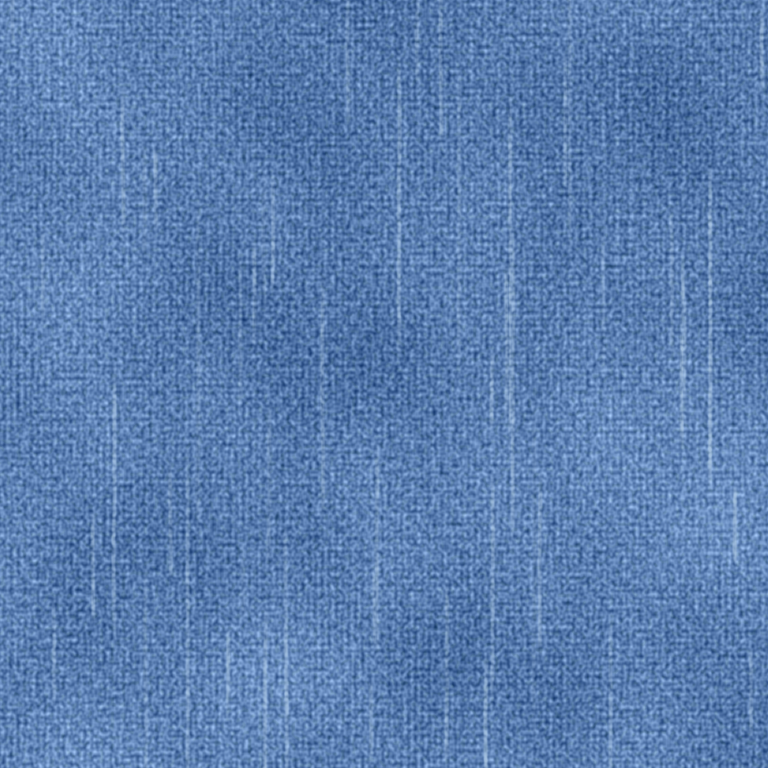
A three.js fragment shader for this texture:

```glsl
varying vec2 vUv;

const float TAU = 6.2831853;

float hash(vec2 p) {
  return fract(sin(dot(p, vec2(127.1, 311.7))) * 43758.5);
}

vec2 gradientAt(vec2 cell) {
  float angle = TAU * hash(cell);
  return vec2(cos(angle), sin(angle));
}

// Gradient noise, roughly -0.7 to 0.7
float noise(vec2 p) {
  vec2 cell = floor(p);
  vec2 f = fract(p);
  vec2 blend = f * f * f * (f * (f * 6.0 - 15.0) + 10.0);
  float a = dot(gradientAt(cell), f);
  float b = dot(gradientAt(cell + vec2(1.0, 0.0)), f - vec2(1.0, 0.0));
  float c = dot(gradientAt(cell + vec2(0.0, 1.0)), f - vec2(0.0, 1.0));
  float d = dot(gradientAt(cell + vec2(1.0, 1.0)), f - vec2(1.0, 1.0));
  return mix(mix(a, b, blend.x), mix(c, d, blend.x), blend.y);
}

// Broad faded and darker patches
float fading(vec2 uv) {
  return 0.09 * noise(uv * vec2(2.6, 3.4) + 4.3)
       + 0.06 * noise(uv * vec2(8.0, 6.0) + 19.7);
}

// Crossing threads, slightly uneven in their spacing
float weave(vec2 uv) {
  vec2 drift = vec2(noise(uv * 24.0), noise(uv * 24.0 + 51.0)) * 0.002;
  vec2 threads = sin((uv + drift) * 116.0 * TAU);
  return 0.034 * threads.x + 0.026 * threads.y + 0.016 * threads.x * threads.y;
}

// Coarse and fine fibre mottling
float grain(vec2 uv) {
  return 0.15 * noise(uv * 105.0 + 7.1)
       + 0.21 * noise(uv * vec2(205.0, 185.0) + 33.6);
}

// Pale worn warp threads, broken up along their length
float slubs(vec2 uv) {
  float total = 0.0;
  for (int i = 0; i < 52; i++) {
    float id = float(i) + 1.0;
    float halfLength = mix(0.05, 0.30, pow(hash(vec2(id, 2.3)), 1.6));
    float strength = mix(0.25, 1.0, hash(vec2(id, 5.9)));
    float x = hash(vec2(id, 9.1)) + 0.002 * noise(vec2(uv.y * 9.0, id * 3.7));
    float y = hash(vec2(id, 14.7));

    float across = 1.0 - smoothstep(0.0006, 0.0042, abs(uv.x - x));
    float along = 1.0 - smoothstep(halfLength * 0.65, halfLength, abs(uv.y - y));
    float wear = 0.72 + 0.7 * noise(vec2(uv.y * 45.0, id * 5.3));
    total = max(total, across * along * strength * clamp(wear, 0.0, 1.0));
  }
  return total;
}

void main() {
  vec3 denim = vec3(0.345, 0.485, 0.69);
  vec3 wornThread = vec3(0.66, 0.77, 0.88);

  float tone = fading(vUv) + weave(vUv) + grain(vUv);
  vec3 color = denim + tone * vec3(1.0, 1.0, 0.95);

  // Greyer flecks among the blue fibres
  float fleck = smoothstep(0.05, 0.4, noise(vUv * 140.0 + 71.0));
  color -= fleck * vec3(0.02, 0.015, 0.05);

  // Worn threads keep a trace of the weave
  float worn = slubs(vUv) * (0.7 + 2.0 * tone);
  color = mix(color, wornThread, clamp(worn, 0.0, 0.85));

  gl_FragColor = vec4(clamp(color, 0.0, 1.0), 1.0);
}
```
